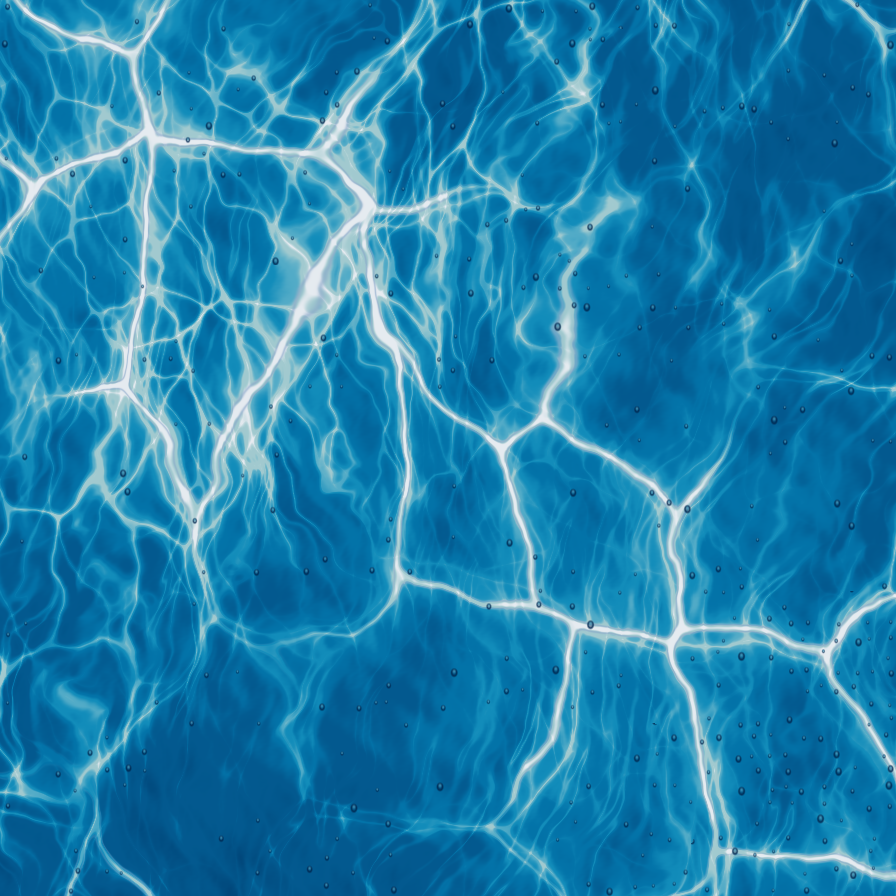
Write a WebGL 1 fragment shader that draws this texture.

```glsl
precision highp float;
// Sunlit swimming pool water: a bright caustic web over blue, with tiny bubbles.
uniform vec2 u_resolution;

#define WEB_GRID vec2(5.0, 3.9)
#define FINE_GRID vec2(11.0, 5.5)
#define WARP 0.030
#define LINE_WIDTH 0.0036
#define GLOW_REACH 0.020
#define NODE_SIZE 0.0040
#define BASE_LIGHT 0.10
#define FIBRE_LIGHT 0.36
#define BUBBLE_GRID 54.0
#define LAVENDER vec3(0.52, 0.64, 0.78)
#define BUBBLE_DARK vec3(0.0, 0.15, 0.31)

vec2 hash2(vec2 p) {
  vec2 k = vec2(dot(p, vec2(127.1, 311.7)), dot(p, vec2(269.5, 183.3)));
  return fract(sin(k) * 43758.545);
}

// Layered sines, each turned and bent by the sum so far.
vec2 sway(vec2 p, float freq) {
  vec2 sum = vec2(0.0);
  float amp = 1.0;
  for (int i = 0; i < 5; i++) {
    p = mat2(0.8, 0.6, -0.6, 0.8) * p;
    sum += amp * sin(p.yx * freq + sum.yx * 1.3 + float(i) * 1.7);
    freq *= 1.8;
    amp *= 0.5;
  }
  return sum;
}

// Distance to cell borders in canvas units, softly joined so nodes swell.
float web(vec2 p, vec2 grid) {
  vec2 cell = floor(p * grid), f = fract(p * grid);
  vec2 nearest = vec2(0.0), home = vec2(0.0);
  float best = 9.0;
  for (int j = -1; j <= 1; j++) {
    for (int i = -1; i <= 1; i++) {
      vec2 g = vec2(float(i), float(j));
      vec2 r = g + hash2(cell + g) - f;
      if (dot(r, r) < best) { best = dot(r, r); nearest = r; home = g; }
    }
  }
  float sum = 1e-9;
  for (int j = -2; j <= 2; j++) {
    for (int i = -2; i <= 2; i++) {
      vec2 g = home + vec2(float(i), float(j));
      vec2 r = g + hash2(cell + g) - f;
      vec2 across = r - nearest;
      if (dot(across, across) > 1e-5) {
        vec2 n = normalize(across);
        float d = dot(0.5 * (r + nearest), n) / length(n * grid);
        sum += exp(-d / NODE_SIZE);
      }
    }
  }
  return max(-NODE_SIZE * log(sum), 0.0);
}

// Blue to white by amount of light.
vec3 waterColor(float t) {
  vec3 c = mix(vec3(0.0, 0.25, 0.45), vec3(0.01, 0.35, 0.56), smoothstep(-0.18, 0.10, t));
  c = mix(c, vec3(0.01, 0.45, 0.66), smoothstep(0.12, 0.29, t));
  c = mix(c, vec3(0.07, 0.55, 0.73), smoothstep(0.29, 0.43, t));
  c = mix(c, vec3(0.32, 0.67, 0.78), smoothstep(0.43, 0.64, t));
  c = mix(c, vec3(0.63, 0.79, 0.81), smoothstep(0.64, 0.86, t));
  return mix(c, vec3(0.90, 0.92, 0.94), smoothstep(0.98, 1.45, t));
}

// Dark round bubbles with a light spot, denser toward the right.
vec3 addBubbles(vec3 color, vec2 uv, float crowd, float px) {
  vec2 cell = floor(uv * BUBBLE_GRID);
  vec2 rnd = hash2(cell + 31.0), spot = hash2(cell + 77.0);
  float chance = 0.09 + 0.42 * smoothstep(0.4, 0.95, uv.x) * crowd;
  float radius = mix(0.0014, 0.0038, rnd.y * rnd.y);
  vec2 r = (fract(uv * BUBBLE_GRID) - mix(vec2(0.25), vec2(0.75), spot)) / BUBBLE_GRID;
  r.y *= 0.8;
  float present = step(rnd.x, chance);
  float body = 1.0 - smoothstep(radius - px, radius + px, length(r));
  float rim = body * mix(0.45, 1.0, smoothstep(0.2, 0.8, length(r) / radius));
  color = mix(color, BUBBLE_DARK, 0.85 * present * rim);
  float shine = 1.0 - smoothstep(0.0, radius * 0.5 + px, length(r - vec2(0.0, radius * 0.35)));
  return mix(color, vec3(0.35, 0.70, 0.82), 0.6 * present * shine);
}

void main() {
  vec2 uv = gl_FragCoord.xy / u_resolution.y;
  float px = 1.0 / u_resolution.y;
  vec2 broad = sway(uv + 3.1, 4.0), patches = sway(uv + 8.7, 5.5);
  vec2 breaks = sway(uv + 1.4, 10.0);
  vec2 p = uv + WARP * sway(uv, 9.0) + 0.004 * sway(uv, 34.0);

  // Main web and a drifting echo of it.
  float d = web(p, WEB_GRID);
  float echo = web(p + 0.019 * sway(uv + 5.0, 9.0), WEB_GRID);
  float strength = smoothstep(-1.1, 1.0, patches.x + 0.7 * breaks.x);
  float patchy = smoothstep(-0.9, 1.0, broad.y);
  float fade = smoothstep(-0.8, 0.9, breaks.y);
  float glow = exp(-d / GLOW_REACH);

  float light = BASE_LIGHT + 0.12 * broad.x;
  light += 0.26 * glow * mix(0.3, 1.0, strength);
  light += (0.42 * exp(-echo / 0.0028) + 0.13 * exp(-echo / 0.014)) * mix(0.25, 1.0, fade);

  // Two finer upright webs, broken into patches.
  for (int i = 0; i < 2; i++) {
    float k = float(i);
    vec2 drift = 0.018 * sway(uv + 2.0 + k, 14.0 + 6.0 * k);
    float fine = web(p + drift + 4.3 + k, FINE_GRID * (1.0 + 0.5 * k));
    float seen = (0.15 + 0.85 * patchy) * mix(0.12, 1.0, mix(fade, strength, k));
    light += (0.55 - 0.15 * k) * exp(-fine / (0.0030 - 0.0006 * k)) * seen;
  }

  // Long thin fibres of light, leaning with the water, and surface ripples.
  for (int i = 0; i < 2; i++) {
    float k = float(i);
    vec2 lean = vec2(p.x + (0.25 - 0.6 * k) * p.y + 0.04 * broad.x, p.y * 0.16) + k;
    float fibre = 1.0 - min(abs(sway(lean, 60.0 + 25.0 * k).x), 1.0);
    light += FIBRE_LIGHT * pow(fibre, 3.0) * (0.12 + 0.5 * mix(patchy, fade, k) + glow * 0.5);
  }
  light += 0.045 * sway(p * vec2(1.0, 0.6), 46.0).y + 0.022 * sway(uv, 150.0).x;

  float width = LINE_WIDTH * mix(0.5, 1.0, strength);
  float core = exp(-d * d / (width * width));
  light += 0.72 * core * mix(0.12, 1.0, strength);

  vec3 color = waterColor(light);
  float band = (d - width * 1.15) / (width * 0.35);
  color = mix(color, LAVENDER, 0.55 * strength * exp(-band * band));
  color = addBubbles(color, uv, smoothstep(-0.8, 0.8, patches.y), px);
  gl_FragColor = vec4(color, 1.0);
}
```
